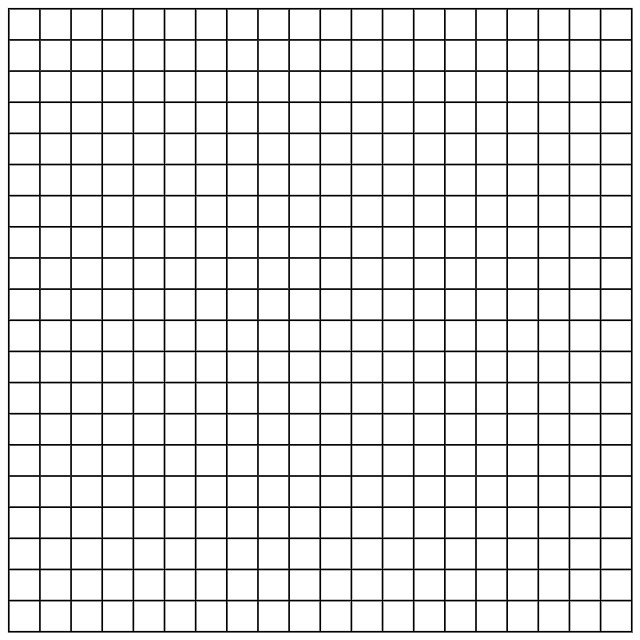
Reproduce this pattern procedurally as a Shadertoy shader.

```glsl
// Draws a square grid of 20 by 20 white cells ruled in thin black lines,
// centred with a narrow white margin. Each point measures its distance to the
// nearest ruling on both axes, and the rulings stop at the outer frame.

// Soft coverage of the region where the signed distance is negative
float coverage(float signedDist, float pixel) {
    return clamp(0.5 - signedDist / pixel, 0.0, 1.0);
}

void mainImage(out vec4 fragColor, in vec2 fragCoord) {
    float pixel = 1.0 / min(iResolution.x, iResolution.y);
    vec2 p = (fragCoord - 0.5 * iResolution.xy) * pixel - vec2(0.0004, -0.0004);

    float cellSize = 0.04867;
    float halfWidth = 0.0013;

    // Distance to the nearest of the 21 rulings on each axis
    vec2 ruling = clamp(floor(p / cellSize + 0.5), -10.0, 10.0) * cellSize;
    vec2 toRuling = abs(p - ruling);
    float lineDist = min(toRuling.x, toRuling.y) - halfWidth;

    // Trim the rulings flush with the outer frame
    vec2 beyondFrame = abs(p) - (10.0 * cellSize + halfWidth);
    float frameDist = max(beyondFrame.x, beyondFrame.y);

    float ink = coverage(max(lineDist, frameDist), pixel);
    fragColor = vec4(mix(vec3(1.0), vec3(0.0), ink), 1.0);
}
```
